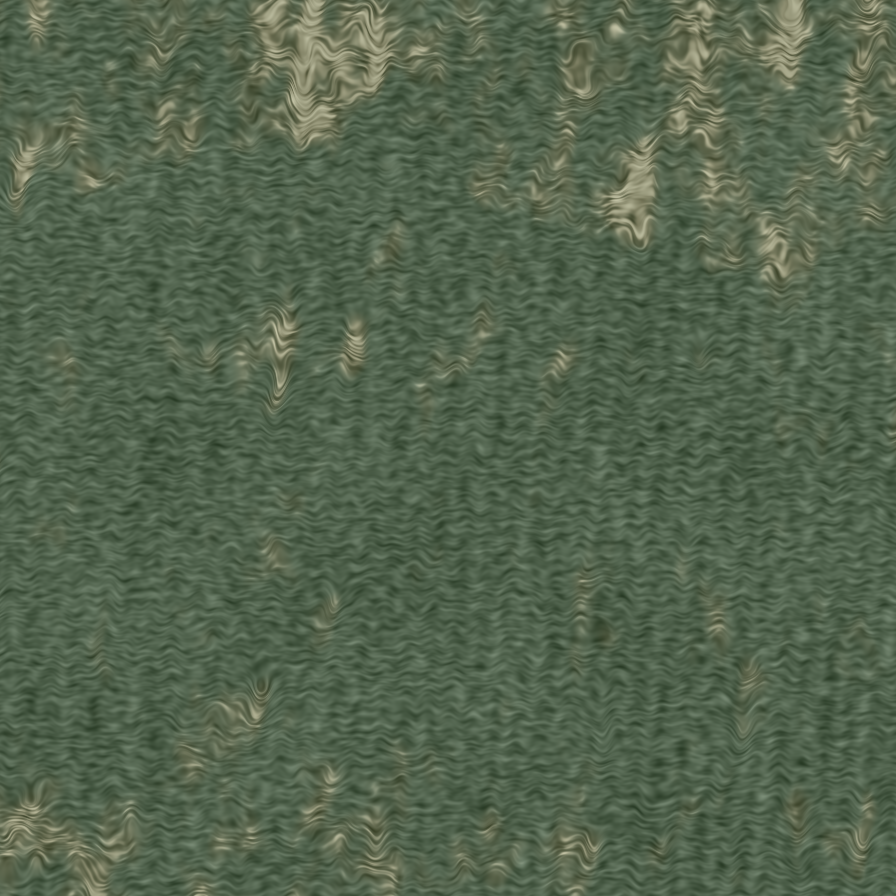
Write a WebGL 2 fragment shader that draws this texture.

```glsl
#version 300 es
precision highp float;
// Aerial view of a leafy crop field: fine swept foliage, planted rows and bare straw patches.

uniform vec2 u_resolution;
out vec4 fragColor;

float hash(vec2 p) {
    vec3 q = fract(vec3(p.xyx) * 0.1031);
    q += dot(q, q.yzx + 33.33);
    return fract((q.x + q.y) * q.z);
}

vec2 gradient(vec2 cell) {
    float angle = 6.2832 * hash(cell);
    return vec2(cos(angle), sin(angle));
}

// Gradient noise, roughly -0.7 to 0.7
float noise(vec2 p) {
    vec2 cell = floor(p);
    vec2 f = p - cell;
    vec2 w = f * f * f * (f * (f * 6.0 - 15.0) + 10.0);
    vec2 e = vec2(1.0, 0.0);
    float low = mix(dot(gradient(cell), f), dot(gradient(cell + e), f - e), w.x);
    float high = mix(dot(gradient(cell + e.yx), f - e.yx), dot(gradient(cell + 1.0), f - 1.0), w.x);
    return mix(low, high, w.y);
}

// Broken vertical gaps between some of the planted lanes
float laneGap(vec2 p) {
    float lanes = p.x * 13.0 + 0.22 * noise(vec2(p.x * 3.0, p.y * 16.0) + 40.0);
    float lane = floor(lanes);
    float offset = lanes - lane - 0.5;
    float strength = pow(hash(vec2(lane + 60.0, 7.0)), 1.6);
    float segment = smoothstep(-0.08, 0.3, noise(vec2(lane * 7.31 + 0.4, p.y * 7.0 + 20.0)));
    return strength * segment * exp(-offset * offset * 38.0);
}

// Thin upper part and thin lower-left corner of the field
float sparseZone(vec2 uv) {
    float edge = 0.75 + 0.16 * noise(vec2(uv.x * 4.0 + 11.0, 2.3))
               + 0.07 * abs(noise(vec2(uv.x * 12.0 + 5.0, 8.6))) - 0.05 * uv.x;
    float top = smoothstep(edge, edge + 0.035, uv.y);
    float corner = smoothstep(0.26, 0.04, uv.y) * smoothstep(0.8, 0.35, uv.x);
    return max(top, 0.85 * corner);
}

void main() {
    vec2 uv = gl_FragCoord.xy / u_resolution;
    vec2 rows = vec2(uv.x - 0.08 * uv.y, uv.y);

    // Where the soil and straw show through
    float gap = laneGap(rows);
    float zone = sparseZone(uv);
    float patches = noise(rows * vec2(15.0, 9.0) + 30.0) + 0.6 * noise(rows * vec2(38.0, 26.0) + 70.0);
    float exposure = 0.7 * patches + 0.38 * zone + 0.7 * gap + 0.25 * noise(uv * 5.0 + 90.0) - 0.08;
    float bare = smoothstep(0.08, 0.62, exposure);

    // Foliage is swept sideways, swirls on bare ground and droops into the gaps
    float rowWave = cos(6.2832 * 38.0 * rows.x + 2.0 * noise(rows * vec2(8.0, 12.0)));
    float swirl = noise(uv * vec2(20.0, 15.0) + 12.0) + 0.5 * noise(uv * vec2(44.0, 34.0) + 55.0);
    vec2 sweep = uv;
    sweep.y += (0.009 + 0.024 * bare) * swirl + 0.02 * gap + 0.0012 * rowWave;
    sweep.x += 0.02 * bare * noise(uv * vec2(24.0, 18.0) + 150.0);
    float fibre = noise(sweep * vec2(44.0, 165.0))
                + 0.6 * noise(sweep * vec2(90.0, 235.0) + 17.0)
                + 0.35 * noise(uv * vec2(80.0, 75.0) + 200.0);

    // Brightness from foliage, rows, broad shade and pale straw
    float pale = smoothstep(0.42, 0.92, exposure + 0.4 * fibre);
    float rowDepth = 0.006 + 0.012 * smoothstep(0.1, 0.9, uv.x) * (1.0 - zone);
    float tone = 0.382 + fibre * mix(0.15, 0.19, bare) + rowDepth * rowWave;
    tone += 0.03 * noise(uv * vec2(5.0, 7.0) + 130.0) + 0.03 * noise(rows * vec2(28.0, 5.0) + 160.0);
    tone += 0.055 * bare + 0.16 * pale;
    tone = max(tone, 0.2);

    // Cool green leaves turn to warm straw
    vec3 leaf = vec3(-0.072, 0.0, -0.085);
    vec3 straw = vec3(-0.006, -0.004, -0.118);
    vec3 color = tone + mix(leaf, straw, clamp(0.65 * bare + 0.5 * pale, 0.0, 1.0));
    fragColor = vec4(color, 1.0);
}
```
